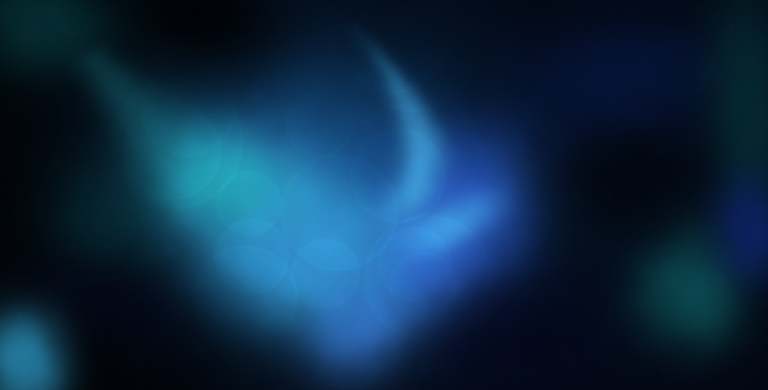
Write a WebGL 2 fragment shader that draws this background.

```glsl
#version 300 es
precision highp float;

uniform vec2 u_resolution;
out vec4 fragColor;

float hash(vec2 p) {
    p = fract(p * vec2(123.34, 456.21));
    p += dot(p, p + 45.32);
    return fract(p.x * p.y);
}

float noise(vec2 p) {
    vec2 cell = floor(p), f = fract(p);
    f = f * f * (3.0 - 2.0 * f);
    return mix(mix(hash(cell), hash(cell + vec2(1, 0)), f.x),
               mix(hash(cell + vec2(0, 1)), hash(cell + vec2(1, 1)), f.x), f.y);
}

float fbm(vec2 p) {
    float sum = 0.0, amp = 0.5;
    for (int i = 0; i < 4; i++) {
        sum += amp * noise(p);
        p = mat2(0.8, 0.6, -0.6, 0.8) * p * 2.03 + 7.1;
        amp *= 0.5;
    }
    return sum;
}

// Soft ellipse, turned by an angle in radians
float glow(vec2 p, vec2 center, vec2 radii, float angle) {
    float c = cos(angle), s = sin(angle);
    vec2 q = mat2(c, -s, s, c) * (p - center) / radii;
    return exp(-pow(dot(q, q), 1.2));
}

// Soft strand that widens from a to b
float strand(vec2 p, vec2 a, vec2 b, float widthA, float widthB) {
    vec2 ab = b - a;
    float t = clamp(dot(p - a, ab) / dot(ab, ab), 0.0, 1.0);
    float d = length(p - a - ab * t) / mix(widthA, widthB, t);
    return exp(-d * d) * mix(0.45, 1.0, t);
}

void main() {
    vec2 uv = gl_FragCoord.xy / u_resolution;
    vec2 p = uv * vec2(1.969, 1.0);
    vec2 warp = vec2(fbm(p * 4.0), fbm(p * 4.0 + 19.0)) - 0.47;
    vec2 q = p + 0.07 * warp;

    // Dark surroundings
    vec3 color = mix(vec3(0.003, 0.012, 0.025), vec3(0.008, 0.025, 0.07), smoothstep(0.1, 0.6, uv.x));
    color = mix(color, vec3(0.025, 0.14, 0.25), 0.9 * glow(q, vec2(0.88, 0.54), vec2(0.60, 0.43), -0.2));
    color = mix(color, vec3(0.02, 0.08, 0.23), 0.8 * glow(q, vec2(1.57, 0.79), vec2(0.30, 0.16), 0.2));
    color = mix(color, vec3(0.01, 0.02, 0.10), 0.8 * glow(q, vec2(1.28, 0.13), vec2(0.30, 0.18), 0.2));
    color = mix(color, vec3(0.015, 0.02, 0.09), 0.7 * glow(q, vec2(0.28, 0.23), vec2(0.22, 0.10), -0.3));
    color = mix(color, vec3(0.0, 0.005, 0.015), 0.9 * glow(q, vec2(0.52, 0.95), vec2(0.20, 0.12), -0.2));
    color = mix(color, vec3(0.005, 0.02, 0.05), 0.7 * glow(q, vec2(1.62, 0.53), vec2(0.15, 0.13), 0.0));

    // Side glows
    color = mix(color, vec3(0.02, 0.19, 0.21), 0.85 * glow(q, vec2(0.11, 0.94), vec2(0.17, 0.13), 0.0));
    color = mix(color, vec3(0.02, 0.15, 0.19), 0.80 * glow(q, vec2(0.26, 0.47), vec2(0.15, 0.15), 0.0));
    color = mix(color, vec3(0.02, 0.17, 0.20), 0.85 * glow(q, vec2(1.91, 0.74), vec2(0.11, 0.32), 0.0));
    color = mix(color, vec3(0.05, 0.33, 0.36), 0.85 * glow(q, vec2(1.77, 0.25), vec2(0.14, 0.15), -0.4));
    color = mix(color, vec3(0.05, 0.13, 0.40), 0.85 * glow(q, vec2(1.93, 0.42), vec2(0.10, 0.13), 0.0));
    color = mix(color, vec3(0.14, 0.47, 0.61), 0.95 * glow(q, vec2(0.05, 0.06), vec2(0.11, 0.14), 0.0));

    // Central cloud: green arm, blue wing and their meeting point
    color = mix(color, vec3(0.08, 0.38, 0.43), 0.85 * strand(q, vec2(0.24, 0.83), vec2(0.52, 0.54), 0.045, 0.15));
    color = mix(color, vec3(0.10, 0.34, 0.58), 0.75 * glow(q, vec2(0.86, 0.56), vec2(0.28, 0.23), 0.0));
    color = mix(color, vec3(0.12, 0.28, 0.66), 0.90 * glow(q, vec2(1.15, 0.46), vec2(0.19, 0.21), -0.3));
    color = mix(color, vec3(0.19, 0.36, 0.74), 0.85 * glow(q, vec2(1.06, 0.32), vec2(0.28, 0.13), 0.83));
    color = mix(color, vec3(0.18, 0.56, 0.78), 0.95 * glow(q, vec2(0.71, 0.40), vec2(0.33, 0.19), -0.75));
    color = mix(color, vec3(0.20, 0.45, 0.78), 0.75 * glow(q, vec2(0.91, 0.18), vec2(0.09, 0.14), 0.0));
    color = mix(color, vec3(0.22, 0.60, 0.86), 0.80 * glow(q, vec2(0.79, 0.37), vec2(0.16, 0.17), 0.0));
    color = mix(color, vec3(0.13, 0.62, 0.68), 0.80 * glow(q, vec2(0.57, 0.53), vec2(0.18, 0.11), -0.25));

    // Bright plume and the streak beside its foot
    float plumeX = 1.07 - 1.7 * (q.y - 0.63) * (q.y - 0.63);
    float offset = (q.x - plumeX) / mix(0.065, 0.03, smoothstep(0.45, 0.92, q.y));
    float plume = exp(-offset * offset) * smoothstep(0.34, 0.53, q.y) * (1.0 - smoothstep(0.58, 0.98, q.y));
    color = mix(color, vec3(0.25, 0.62, 0.84), 0.85 * plume);
    color = mix(color, vec3(0.25, 0.62, 0.88), 0.80 * glow(q, vec2(1.13, 0.42), vec2(0.13, 0.055), 0.45));

    // Faint overlapping discs with thin rims
    for (int i = 0; i < 26; i++) {
        float k = float(i);
        vec2 center = vec2(hash(vec2(k, 1.7)) * 1.969, hash(vec2(k, 5.3)));
        float radius = mix(0.06, 0.17, hash(vec2(k, 9.1)));
        float d = length(p - center) - radius;
        float disc = 1.0 - smoothstep(-0.012, 0.006, d);
        float rim = exp(-d * d * 40000.0);
        color *= 1.0 + vec3(0.01, 0.035, 0.03) * disc + vec3(0.0, 0.04, 0.02) * rim;
    }

    // Cloudy variation and fine grain
    color *= 0.88 + 0.25 * fbm(p * 5.0 + 3.0);
    color += (hash(floor(p * 260.0)) - 0.5) * 0.006;
    fragColor = vec4(clamp(color, 0.0, 1.0), 1.0);
}
```
